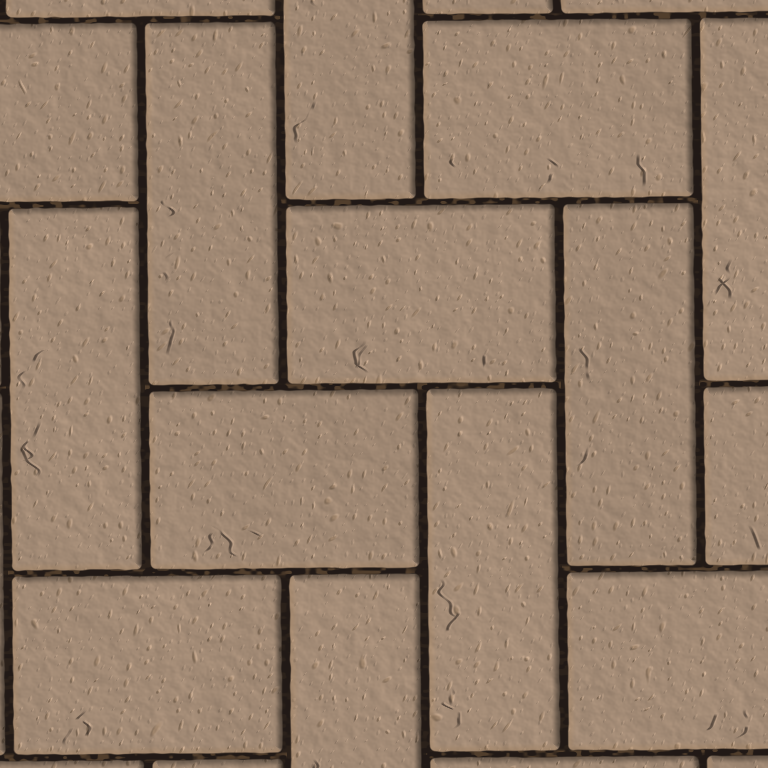
Write a WebGL 2 fragment shader that draws this texture.

```glsl
#version 300 es
precision highp float;

uniform vec2 u_resolution;
out vec4 fragColor;

const vec2 CELL = vec2(0.1806, 0.24);
const vec2 GRID_ORIGIN = vec2(0.0126, 0.0128);
const vec2 HALF_GAP = vec2(0.0056, 0.0042);
const vec2 TO_LIGHT = vec2(-0.8, -0.6);
const float CORNER = 0.007;
const vec3 CLAY = vec3(0.63, 0.537, 0.455);
const vec3 TAN = vec3(0.56, 0.44, 0.31);
const vec3 JOINT = vec3(0.13, 0.10, 0.085);
const vec3 SAND = vec3(0.38, 0.29, 0.20);

float hash(vec2 p) {
    return fract(sin(dot(p, vec2(127.1, 311.7))) * 43758.5453);
}

float noise(vec2 p) {
    vec2 i = floor(p), f = fract(p);
    f = f * f * (3.0 - 2.0 * f);
    float low = mix(hash(i), hash(i + vec2(1, 0)), f.x);
    float high = mix(hash(i + vec2(0, 1)), hash(i + vec2(1, 1)), f.x);
    return mix(low, high, f.y);
}

// One slanted pit of random size per cell, some cells left empty
float pits(vec2 p, float density) {
    p = p * density + 0.8 * vec2(noise(p * 31.0), noise(p * 31.0 + 50.0));
    vec2 id = floor(p);
    vec2 jitter = vec2(hash(id), hash(id + 17.0));
    vec2 d = fract(p) - mix(vec2(0.3), vec2(0.7), jitter);
    d = vec2(d.x * 1.6 - d.y * 0.5, d.y * 0.85);
    float radius = mix(0.12, 0.27, hash(id + 41.0));
    return step(0.45, hash(id + 73.0)) * (1.0 - smoothstep(0.3 * radius, radius, length(d)));
}

float surfaceHeight(vec2 p) {
    return 0.9 * noise(p * 65.0) + 0.4 * noise(p * 150.0) + 0.15 * noise(p * 310.0)
        - 0.8 * pits(p, 44.0) - 0.4 * pits(p + 3.7, 75.0);
}

// Short crooked cracks: low on flat bricks, along the left of upright ones
float cracks(vec2 p, vec2 halfSize, vec2 id) {
    bool isFlat = halfSize.x > halfSize.y;
    float depth = 0.0;
    for (int i = 0; i < 4; i++) {
        vec2 seed = id * 3.0 + float(i) * 19.3;
        float slide = hash(seed);
        vec2 start = isFlat ? vec2(mix(-0.8, 0.7, slide), -0.7)
                            : vec2(-0.7, mix(-0.8, 0.3, slide));
        vec2 q = p - start * halfSize;
        float lean = (hash(seed + 5.0) - 0.5) * 1.3;
        float reach = mix(0.012, isFlat ? 0.025 : 0.036, hash(seed + 9.0));
        float bend = (noise(vec2(q.y * 75.0, 0.0) + seed) - 0.5) * 0.022;
        float across = abs(q.x - lean * q.y + bend);
        float line = 1.0 - smoothstep(0.0006, 0.0032, across);
        float fade = 1.0 - smoothstep(0.6 * reach, reach, abs(q.y));
        float broken = smoothstep(0.25, 0.6, noise(p * 90.0 + seed));
        depth = max(depth, line * fade * broken * step(0.3, hash(seed + 13.0)));
    }
    return depth;
}

float roundedBox(vec2 p, vec2 halfSize, float radius) {
    vec2 q = abs(p) - halfSize + radius;
    return length(max(q, 0.0)) + min(max(q.x, q.y), 0.0) - radius;
}

vec2 boxNormal(vec2 p, vec2 halfSize, float radius) {
    vec2 q = abs(p) - halfSize + radius;
    vec2 n = min(q.x, q.y) > 0.0 ? normalize(q) : (q.x > q.y ? vec2(1, 0) : vec2(0, 1));
    return n * sign(p);
}

// Centre of the brick covering a cell, relative to that cell
vec2 brickCentre(float phase) {
    if (phase < 0.5) return vec2(0.0, 0.5);
    if (phase < 1.5) return vec2(0.5, 0.0);
    if (phase < 2.5) return vec2(0.5, 1.0);
    return vec2(1.0, 0.5);
}

vec3 brickColor(vec2 uv, vec2 p, vec2 halfSize, vec2 id, float dist) {
    vec2 ahead = TO_LIGHT * 0.003;
    float slope = surfaceHeight(uv) - surfaceHeight(uv + ahead);
    float crack = cracks(p, halfSize, id);
    slope -= 0.5 * (crack - cracks(p + ahead, halfSize, id));
    vec3 color = CLAY * (0.985 + 0.03 * hash(id) + 0.03 * (noise(uv * 9.0) - 0.5));
    color = mix(color, TAN, 0.3 * pits(uv, 44.0));
    color *= 1.0 + 0.24 * slope;
    color = mix(color, JOINT, 0.5 * crack);
    // Rounded rim, bright toward the light and shaded away from it
    float facing = dot(boxNormal(p, halfSize, CORNER), TO_LIGHT);
    float rim = smoothstep(-0.011, 0.0, dist);
    color *= 1.0 + rim * facing * (facing > 0.0 ? 0.12 : 0.55);
    return mix(color, TAN, 0.35 * rim * step(0.0, facing));
}

void main() {
    vec2 uv = gl_FragCoord.xy / u_resolution;
    float pixel = 1.0 / min(u_resolution.x, u_resolution.y);

    // Herringbone of two-cell bricks on a slightly turned grid
    vec2 turned = uv + vec2(0.010 * uv.y, -0.008 * uv.x);
    vec2 grid = (turned - GRID_ORIGIN) / CELL;
    vec2 cell = floor(grid);
    float phase = mod(cell.x - cell.y + 3.0, 4.0);
    vec2 centre = brickCentre(phase);
    bool upright = phase > 0.5 && phase < 2.5;
    vec2 halfSize = CELL * (upright ? vec2(0.5, 1.0) : vec2(1.0, 0.5)) - HALF_GAP;
    vec2 p = (fract(grid) - centre) * CELL;
    float dist = roundedBox(p, halfSize, CORNER) + 0.0016 * (noise(uv * 85.0) - 0.5);

    // Sand collects mostly in the level joints
    float level = smoothstep(-0.002, 0.002, abs(p.y) - halfSize.y);
    float grains = smoothstep(0.5, 0.8, noise(uv * vec2(130.0, 220.0)));
    vec3 joint = mix(JOINT, SAND, grains * mix(0.15, 0.75, level));

    vec3 brick = brickColor(uv, p, halfSize, cell + centre, dist);
    float soft = max(0.0013, pixel);
    fragColor = vec4(mix(brick, joint, smoothstep(-soft, soft, dist)), 1.0);
}
```
